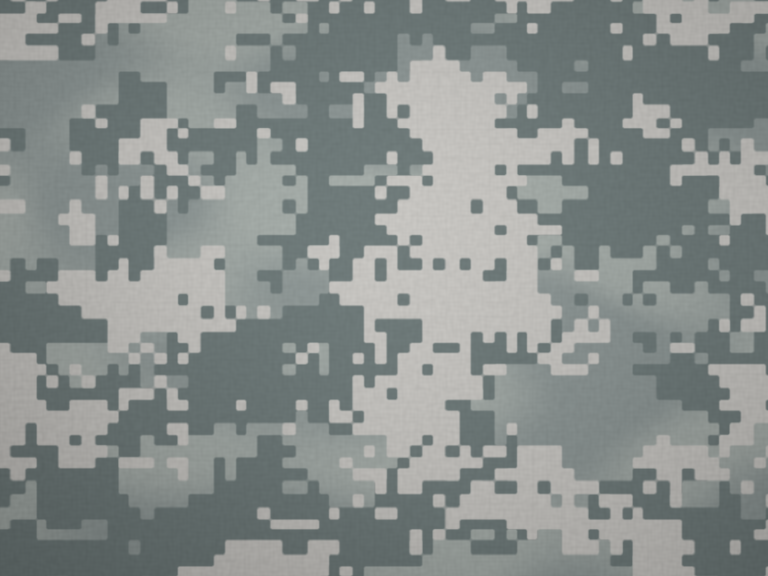
Write a Shadertoy shader that draws this pattern.

```glsl
// Three-tone pixel camouflage on woven cloth. Stretched gradient noise is
// sampled once per grid cell to form blocky patches, hashed jitter breaks their
// rims into specks, and soft cell corners, threads and a light falloff finish it.

const float ROWS = 49.0;                         // grid cells per canvas height
const vec3 DARK_SLATE = vec3(0.392, 0.434, 0.432);
const vec3 DEEP_SAGE  = vec3(0.495, 0.528, 0.524);
const vec3 SOFT_SAGE  = vec3(0.580, 0.606, 0.592);
const vec3 PALE_SAND  = vec3(0.700, 0.694, 0.680);

float hash(vec2 p) {
    vec3 q = fract(p.xyx * vec3(0.1031, 0.1030, 0.0973));
    q += dot(q, q.yzx + 33.33);
    return fract((q.x + q.y) * q.z);
}

// Dot product of a corner's random unit gradient with the offset to it
float cornerSlope(vec2 corner, vec2 offset) {
    float angle = 6.2832 * hash(corner);
    return dot(vec2(cos(angle), sin(angle)), offset);
}

float gradientNoise(vec2 p) {
    vec2 i = floor(p), f = fract(p);
    vec2 w = f * f * f * (f * (f * 6.0 - 15.0) + 10.0);
    vec2 e = vec2(1.0, 0.0);
    return mix(mix(cornerSlope(i, f), cornerSlope(i + e.xy, f - e.xy), w.x),
               mix(cornerSlope(i + e.yx, f - e.yx), cornerSlope(i + e.xx, f - e.xx), w.x),
               w.y);
}

float fractalNoise(vec2 p, float roughness) {
    float sum = 0.0, amplitude = 1.0;
    for (int octave = 0; octave < 3; octave++) {
        sum += amplitude * gradientNoise(p);
        p = p * 2.1 + vec2(13.7, 5.3);
        amplitude *= roughness;
    }
    return sum;
}

// Mostly near zero, with rare strong values of either sign
float spike(float h) {
    float s = 2.0 * h - 1.0;
    return s * s * s;
}

// Pale (x) and dark (y) membership of one cell, each 0 or 1
vec2 cellTone(vec2 cell) {
    vec2 stretch = vec2(2.8, 5.0) / ROWS;
    vec2 pairCell = floor(cell / vec2(2.0, 1.0)) * vec2(2.0, 1.0);
    float jitter = 0.34 * spike(hash(cell + 71.0))
                 + 0.14 * spike(hash(pairCell + 37.0));
    float pale = fractalNoise(cell * stretch + vec2(7.3, 22.1), 0.58) + jitter;
    float dark = fractalNoise(pairCell * stretch + vec2(41.6, 63.4), 0.58) - 0.5 * jitter;
    return step(vec2(0.13, -0.085), vec2(pale, dark));
}

// Grid coordinates whose columns and rows vary in width
vec2 unevenGrid(vec2 p) {
    vec2 q = p * ROWS;
    return q + 0.5 * vec2(gradientNoise(vec2(q.x * 0.43, 3.5)),
                          gradientNoise(vec2(8.5, q.y * 0.43)));
}

// Blend the four nearest cells, then sharpen: blocks with rounded corners
vec2 toneMasks(vec2 q) {
    vec2 i = floor(q - 0.5);
    vec2 w = smoothstep(0.26, 0.74, fract(q - 0.5));
    vec2 e = vec2(1.0, 0.0);
    vec2 m = mix(mix(cellTone(i), cellTone(i + e.xy), w.x),
                 mix(cellTone(i + e.yx), cellTone(i + e.xx), w.x), w.y);
    return smoothstep(0.12, 0.88, m);
}

// Fine threads in both directions plus a faint ripstop grid
float weave(vec2 p) {
    float threads = gradientNoise(p * vec2(60.0, 170.0))
                  + gradientNoise(p * vec2(170.0, 60.0) + 9.0);
    vec2 rib = abs(fract(p * 40.0) - 0.5);
    float ribs = smoothstep(0.36, 0.5, max(rib.x, rib.y));
    return 0.028 * threads - 0.008 * ribs;
}

// Brightest a little above the middle, dimmer toward the corners
float lighting(vec2 uv, vec2 p) {
    vec2 d = uv - vec2(0.55, 0.62);
    return 1.08 - 0.36 * dot(d, d) + 0.05 * gradientNoise(p * 1.7 + 3.4);
}

void mainImage(out vec4 fragColor, in vec2 fragCoord) {
    vec2 uv = fragCoord / iResolution.xy;
    vec2 p = fragCoord / iResolution.y;

    // Patches, with the middle tone drifting between two sages
    vec2 masks = toneMasks(unevenGrid(p));
    float drift = smoothstep(-0.25, 0.25, gradientNoise(p * vec2(3.0, 5.0) + 17.3));
    vec3 color = mix(DEEP_SAGE, SOFT_SAGE, drift);
    color = mix(color, DARK_SLATE, masks.y);
    color = mix(color, PALE_SAND, masks.x);

    color *= lighting(uv, p) + weave(p);
    fragColor = vec4(color, 1.0);
}
```
